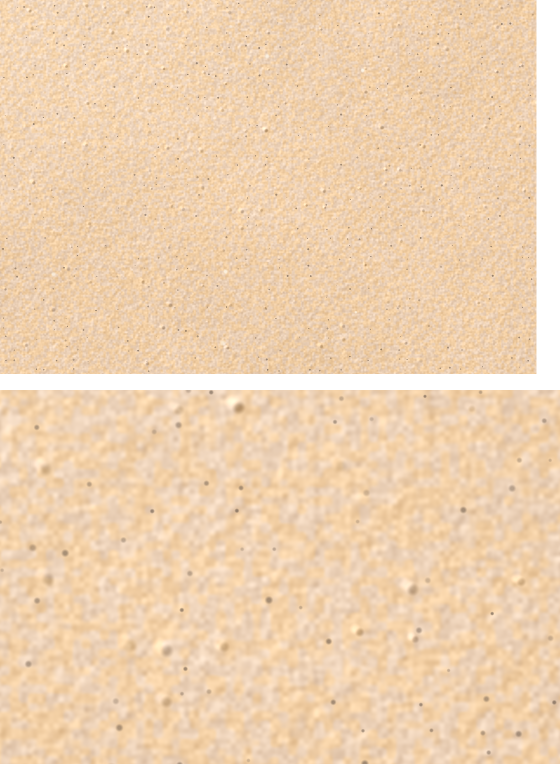
Top, the full canvas; bottom, a detail of the centre.
Give the GLSL for this texture, as a WebGL 1 fragment shader.

```glsl
precision highp float;
uniform vec2 u_resolution;

float hash(vec2 p) {
  vec3 q = fract(vec3(p.xyx) * 0.1031);
  q += dot(q, q.yzx + 33.33);
  return fract((q.x + q.y) * q.z);
}

float noise(vec2 p) {
  vec2 i = floor(p), f = fract(p);
  f = f * f * (3.0 - 2.0 * f);
  return mix(mix(hash(i), hash(i + vec2(1.0, 0.0)), f.x),
             mix(hash(i + vec2(0.0, 1.0)), hash(i + 1.0), f.x), f.y);
}

// Height of the packed grains
float grit(vec2 p) {
  vec2 q = mat2(0.8, 0.6, -0.6, 0.8) * p;
  return noise(p * 90.0 + 7.0) + 0.8 * noise(q * 175.0 + 300.0);
}

// Offset from the one scattered spot in this cell, in radii; z is its strength
vec3 spot(vec2 p, float cells, float radius, float chance, float seed) {
  vec2 id = floor(p * cells) + seed;
  vec2 centre = 0.25 + 0.5 * vec2(hash(id + 11.0), hash(id + 47.0));
  float size = radius * mix(0.6, 1.3, hash(id + 83.0));
  float present = step(hash(id), chance) * mix(0.4, 1.0, hash(id + 29.0));
  return vec3((fract(p * cells) - centre) / (cells * size), present);
}

float blob(vec2 d) {
  return 1.0 - smoothstep(0.3, 1.3, length(d));
}

void main() {
  vec2 uv = gl_FragCoord.xy / u_resolution;
  vec2 p = gl_FragCoord.xy / u_resolution.y;

  // Grain tints, from golden to pinkish grey
  float tint = smoothstep(0.2, 0.8, noise(p * 125.0 + 50.0));
  vec3 sand = mix(vec3(0.945, 0.805, 0.635), vec3(0.92, 0.815, 0.715), tint);

  // Relief lit from the lower right, and single bright or dull grains
  vec2 toLight = vec2(0.002, -0.002);
  float relief = grit(p - toLight) - grit(p + toLight);
  sand += relief * vec3(0.055, 0.062, 0.066);
  sand += (noise(p * 215.0 + 130.0) - 0.5) * vec3(0.07, 0.08, 0.09);

  // Broad uneven patches and a pale upper left corner
  float patches = noise(p * 4.0 + 20.0) + 0.6 * noise(p * 13.0 + 90.0) - 0.8;
  sand += 0.022 * patches;
  float glow = 1.0 - smoothstep(0.0, 0.9, length(uv - vec2(0.0, 1.0)));
  sand += glow * vec3(0.015, 0.025, 0.035);

  // Small pits with a shaded hollow and a lit rim, denser near the top
  vec3 pit = spot(p, 19.0, 0.0055, mix(0.12, 0.4, uv.y), 5.0);
  sand -= 0.2 * pit.z * blob(pit.xy * 1.2);
  sand += 0.11 * pit.z * blob(pit.xy + vec2(0.9, -0.7));

  // Dark mineral specks and rare pale chips
  vec3 speck = spot(p, 37.0, 0.0026, 0.22, 210.0);
  sand = mix(sand, vec3(0.47, 0.40, 0.34), 0.75 * speck.z * blob(speck.xy));
  vec3 chip = spot(p, 9.0, 0.006, 0.07, 400.0);
  sand = mix(sand, vec3(1.0, 0.97, 0.91), chip.z * blob(chip.xy));

  // Blank margin on the right
  float edge = 0.7 / u_resolution.x;
  float margin = smoothstep(0.958 - edge, 0.958 + edge, uv.x);
  gl_FragColor = vec4(mix(clamp(sand, 0.0, 1.0), vec3(1.0), margin), 1.0);
}
```
